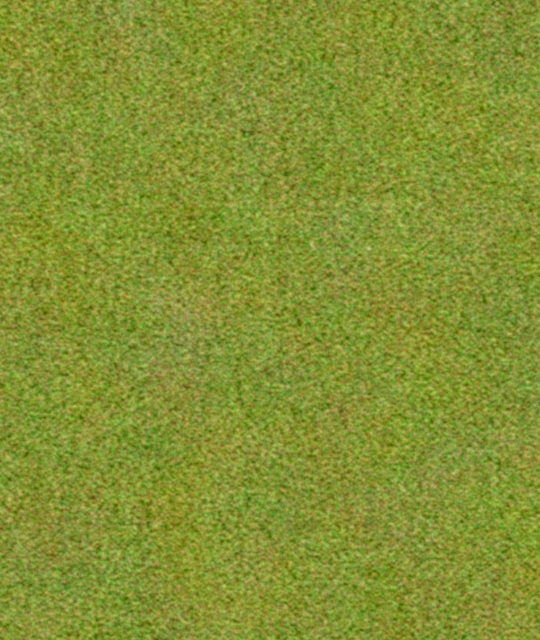
Write a Shadertoy shader that draws this texture.

```glsl
// Short mown turf seen from above: fine blades, dark gaps and soft worn patches.
// Stretched gradient noise in several directions gives the blades their light;
// broader noise shifts the hue between fresh green, olive and dry tan.

const vec3  TURF_COLOR   = vec3(0.519, 0.575, 0.203);  // average grass
const vec3  LIGHT_SHIFT  = vec3(0.055, 0.053, 0.050);  // shade to sunlit tip
const vec3  DRY_SHIFT    = vec3(0.027, -0.010, 0.010); // fresh green to tan
const vec3  OLIVE_SHIFT  = vec3(0.004, 0.000, -0.024); // pale to saturated

// Frequencies count noise cells per canvas height
const vec2  BLADE_FREQ   = vec2(98.0, 172.0);          // along, across a blade
const float FINE_FREQ    = 235.0;
const float TUFT_FREQ    = 42.0;
const float PATCH_FREQ   = 7.0;
const float HUE_FREQ     = 105.0;

const int   DIRECTIONS   = 3;
const float FIRST_ANGLE  = -0.75;
const float ANGLE_STEP   = 0.65;

const float BLADE_AMOUNT = 0.84;
const float FINE_AMOUNT  = 0.34;
const float TUFT_AMOUNT  = 0.30;
const float PATCH_AMOUNT = 0.17;
const float GAP_AMOUNT   = 0.55;
const float NOISE_GAIN   = 4.7;                        // brings deviation near 1

// Unit gradient at a lattice point, from an integer hash
vec2 gradient(ivec2 cell, uint seed) {
    uvec2 q = uvec2(cell) * uvec2(1597334673u, 3812015801u);
    uint h = (q.x ^ q.y ^ (seed * 668265263u)) * 1597334673u;
    h ^= h >> 15;
    h *= 739982445u;
    h ^= h >> 13;
    float angle = float(h & 65535u) / 65536.0 * 6.28319;
    return vec2(cos(angle), sin(angle));
}

// Gradient noise with mean 0 and deviation about 1
float noise(vec2 p, uint seed) {
    ivec2 cell = ivec2(floor(p));
    vec2 f = fract(p);
    vec2 w = f * f * f * (f * (f * 6.0 - 15.0) + 10.0);
    const ivec2 X = ivec2(1, 0), Y = ivec2(0, 1);
    float a = dot(gradient(cell, seed), f);
    float b = dot(gradient(cell + X, seed), f - vec2(X));
    float c = dot(gradient(cell + Y, seed), f - vec2(Y));
    float d = dot(gradient(cell + X + Y, seed), f - vec2(1.0));
    return NOISE_GAIN * mix(mix(a, b, w.x), mix(c, d, w.x), w.y);
}

// Two octaves for broad, irregular areas
float cloud(vec2 p, uint seed) {
    return 0.8 * noise(p, seed) + 0.6 * noise(p * 2.3 + 4.7, seed + 1u);
}

// Short strokes crossing in a few directions
float blades(vec2 uv) {
    float sum = 0.0;
    for (int i = 0; i < DIRECTIONS; i++) {
        float angle = FIRST_ANGLE + ANGLE_STEP * float(i);
        float c = cos(angle), s = sin(angle);
        vec2 along = vec2(c * uv.x + s * uv.y, c * uv.y - s * uv.x);
        sum += noise(along * BLADE_FREQ, 10u + uint(i));
    }
    return sum / sqrt(float(DIRECTIONS));
}

void mainImage(out vec4 fragColor, in vec2 fragCoord) {
    vec2 uv = fragCoord / iResolution.y;

    // Light on blades, tufts and large patches
    float tuft = noise(uv * TUFT_FREQ, 20u);
    float patchy = cloud(uv * PATCH_FREQ, 30u);
    float blade = blades(uv);
    float light = BLADE_AMOUNT * blade
                + FINE_AMOUNT * noise(uv * FINE_FREQ, 21u)
                + TUFT_AMOUNT * tuft
                + PATCH_AMOUNT * patchy;

    // Sparse deep gaps between the blades
    light -= GAP_AMOUNT * smoothstep(0.9, 2.2, -blade) * smoothstep(-0.2, 1.4, -tuft);

    // Hue: single dry or fresh blades over broad dry and olive areas
    float dry = 0.85 * noise(uv * HUE_FREQ, 40u)
              + 0.30 * noise(uv * TUFT_FREQ * 0.7, 41u)
              + 0.40 * cloud(uv * PATCH_FREQ * 1.2, 42u);
    float olive = 0.55 * noise(uv * HUE_FREQ * 0.6, 50u)
                + 0.60 * cloud(uv * PATCH_FREQ * 0.8, 51u);

    vec3 color = TURF_COLOR + LIGHT_SHIFT * light + DRY_SHIFT * dry + OLIVE_SHIFT * olive;
    fragColor = vec4(clamp(color, 0.0, 1.0), 1.0);
}
```
